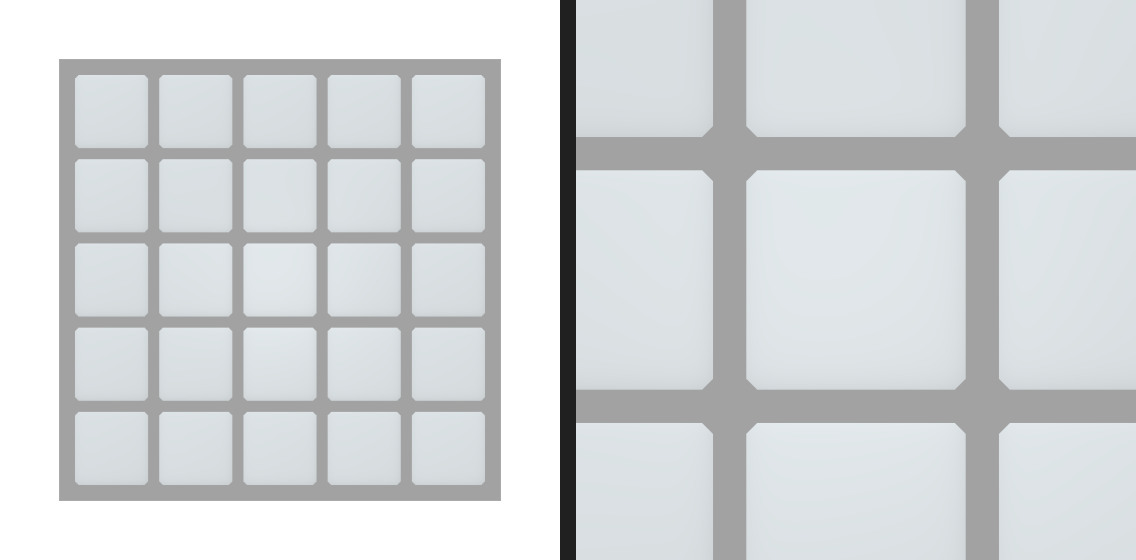
Left, the full canvas; right, a detail of the centre.
This pattern is drawn by a Shadertoy shader. Its source:

```glsl
// A five by five grid of pale glazed tiles set in grey grout on a white ground.

float boxDistance(vec2 p, float halfSize) {
    vec2 q = abs(p) - halfSize;
    return max(q.x, q.y);
}

// Square with its corners cut at 45 degrees
float tileDistance(vec2 p, float halfSize, float cut) {
    vec2 q = abs(p) - halfSize;
    return max(max(q.x, q.y), (q.x + q.y + cut) * 0.7071);
}

float hash(vec2 p) {
    return fract(sin(dot(p, vec2(127.1, 311.7))) * 43758.5453);
}

float coverage(float d, float pixel) {
    return clamp(0.5 - d / pixel, 0.0, 1.0);
}

vec3 glaze(vec2 local, vec2 cell, vec2 p, float halfSize) {
    vec3 color = vec3(0.848, 0.872, 0.882);

    // Soft light over the middle of the panel
    color += 0.036 * exp(-dot(p, p) / 0.022);

    // Gentle fall from upper left to lower right, and slight tile variation
    vec2 t = local / halfSize;
    color += vec3(0.007, 0.008, 0.009) * (t.y - 0.5 * t.x);
    color += 0.006 * (hash(cell) - 0.5);

    // Shaded bevels, strongest at the right and bottom
    vec2 low = exp(-(halfSize + local) / vec2(0.006, 0.007));
    vec2 high = exp(-(halfSize - local) / vec2(0.006, 0.005));
    color -= 0.022 * low.x + 0.045 * low.y + 0.040 * high.x;
    color += 0.012 * high.y;
    return color;
}

void mainImage(out vec4 fragColor, in vec2 fragCoord) {
    float side = min(iResolution.x, iResolution.y);
    float pixel = 1.0 / side;
    vec2 p = (fragCoord - 0.5 * iResolution.xy) / side;

    // Repeat the tile, limited to five each way
    float pitch = 0.1504;
    float halfSize = 0.0653;
    vec2 cell = clamp(floor(p / pitch + 0.5), -2.0, 2.0);
    vec2 local = p - cell * pitch;

    // Ground, grout panel, then tiles
    vec3 color = vec3(1.0);
    color = mix(color, vec3(0.636), coverage(boxDistance(p, 0.3945), pixel));
    float tile = coverage(tileDistance(local, halfSize, 0.0065), pixel);
    if (tile > 0.0) {
        color = mix(color, glaze(local, cell, p, halfSize), tile);
    }
    fragColor = vec4(color, 1.0);
}
```
